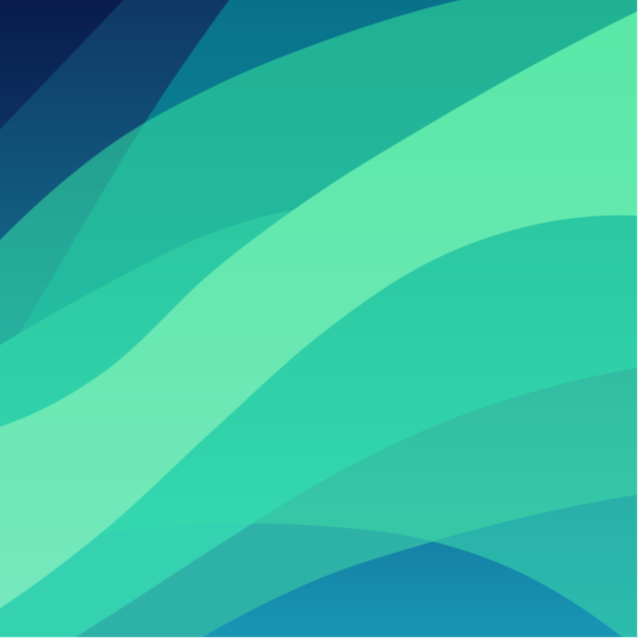
Reproduce this background procedurally as a Shadertoy shader.

```glsl
// Layered flowing waves: translucent green and teal sheets under a bright mint ribbon.
// Each boundary is a smooth spline through evenly spaced heights; the sheets are
// filled with vertical gradients and painted from back to front.

// Catmull-Rom spline through seven heights spread evenly over 0..1.
float spline(float x, float h[7]) {
    int i = clamp(int(floor(x * 6.0)), 0, 5);
    float t = x * 6.0 - float(i);
    float b = h[i];
    float c = h[i + 1];
    // Extrapolate the missing neighbours at both ends.
    float a = i > 0 ? h[max(i - 1, 0)] : 3.0 * (h[0] - h[1]) + h[2];
    float d = i < 5 ? h[min(i + 2, 6)] : 3.0 * (h[6] - h[5]) + h[4];
    return b + 0.5 * t * (c - a + t * (2.0 * a - 5.0 * b + 4.0 * c - d
             + t * (3.0 * (b - c) + d - a)));
}

// Antialiased coverage of the region where the signed value is positive.
float cover(float d) {
    float soft = max(fwidth(d), 0.0015);
    return smoothstep(-soft, soft, d);
}

// Vertical gradient between two heights.
vec3 gradient(float y, float y0, vec3 low, float y1, vec3 high) {
    return mix(low, high, clamp((y - y0) / (y1 - y0), 0.0, 1.0));
}

void mainImage(out vec4 fragColor, in vec2 fragCoord) {
    vec2 uv = fragCoord / iResolution.xy;
    float x = uv.x;
    float y = uv.y;

    // Boundaries, from the upper left to the lower right.
    float navyEdge = 0.798 + 1.047 * x;
    float shadeEdge = spline(y, float[7](-0.26, -0.159, -0.0586, 0.043, 0.1406, 0.2422, 0.358));
    float greenEdge = spline(x, float[7](0.625, 0.7695, 0.8646, 0.9336, 0.987, 1.0234, 1.0495));
    float jadeEdge = spline(x, float[7](0.461, 0.556, 0.637, 0.68, 0.694, 0.6875, 0.681));
    float ribbonTop = spline(x, float[7](0.3333, 0.4219, 0.5768, 0.7005, 0.8034, 0.8984, 0.9844));
    float ribbonBase = spline(x, float[7](0.0495, 0.1745, 0.3281, 0.4766, 0.5885, 0.6484, 0.6628));
    float veilEdge = spline(x, float[7](-0.068, 0.0352, 0.1432, 0.2461, 0.3294, 0.388, 0.4258));
    float tealEdge = spline(x, float[7](-0.21, -0.091, 0.0143, 0.0964, 0.151, 0.1953, 0.2279));
    float hillEdge = spline(x, float[7](0.128, 0.1667, 0.181, 0.1784, 0.1563, 0.0951, -0.0182));

    float shade = cover(shadeEdge - x);
    float veil = cover(veilEdge - y);
    float teal = cover(tealEdge - y);
    float hill = cover(hillEdge - y);

    // Dark blue corner.
    vec3 color = gradient(y, 0.8, vec3(0.04, 0.49, 0.57), 1.0, vec3(0.035, 0.445, 0.545));
    vec3 dusk = gradient(y, 0.63, vec3(0.07, 0.37, 0.51), 1.0, vec3(0.06, 0.22, 0.40));
    color = mix(color, dusk, shade);
    vec3 navy = gradient(y, 0.8, vec3(0.05, 0.19, 0.38), 1.0, vec3(0.03, 0.11, 0.30));
    color = mix(color, navy, cover(y - navyEdge));

    // Upper green sheets, the first one tinted by the shade behind it.
    vec3 green = gradient(y, 0.5, vec3(0.14, 0.74, 0.63), 1.0, vec3(0.13, 0.69, 0.58));
    vec3 shadedGreen = gradient(y, 0.48, vec3(0.15, 0.69, 0.62), 0.8, vec3(0.14, 0.62, 0.56));
    color = mix(color, mix(green, shadedGreen, shade), cover(greenEdge - y));
    vec3 jade = gradient(y, 0.2, vec3(0.20, 0.84, 0.68), 0.64, vec3(0.17, 0.785, 0.635));
    color = mix(color, jade, cover(jadeEdge - y));

    // Lower sheets and the hill that shows through them.
    color = mix(color, vec3(0.21, 0.82, 0.70), hill * 0.85);
    vec3 veilColor = gradient(y, 0.2, vec3(0.21, 0.78, 0.655), 0.42, vec3(0.195, 0.74, 0.635));
    color = mix(color, mix(veilColor, vec3(0.18, 0.70, 0.66), hill), veil);
    vec3 tealColor = gradient(y, 0.0, vec3(0.17, 0.74, 0.68), 0.22, vec3(0.16, 0.69, 0.66));
    vec3 blue = gradient(y, 0.0, vec3(0.10, 0.59, 0.71), 0.15, vec3(0.08, 0.51, 0.65));
    color = mix(color, mix(tealColor, blue, hill), teal);

    // Bright ribbon.
    vec3 mint = gradient(y, 0.05, vec3(0.46, 0.91, 0.74), 0.95, vec3(0.355, 0.91, 0.655));
    color = mix(color, mint, cover(ribbonTop - y) * cover(y - ribbonBase));

    // Thin white margin along the right and bottom.
    color = mix(color, vec3(1.0), cover(max(x - 0.9955, 0.0045 - y)));
    fragColor = vec4(color, 1.0);
}
```
